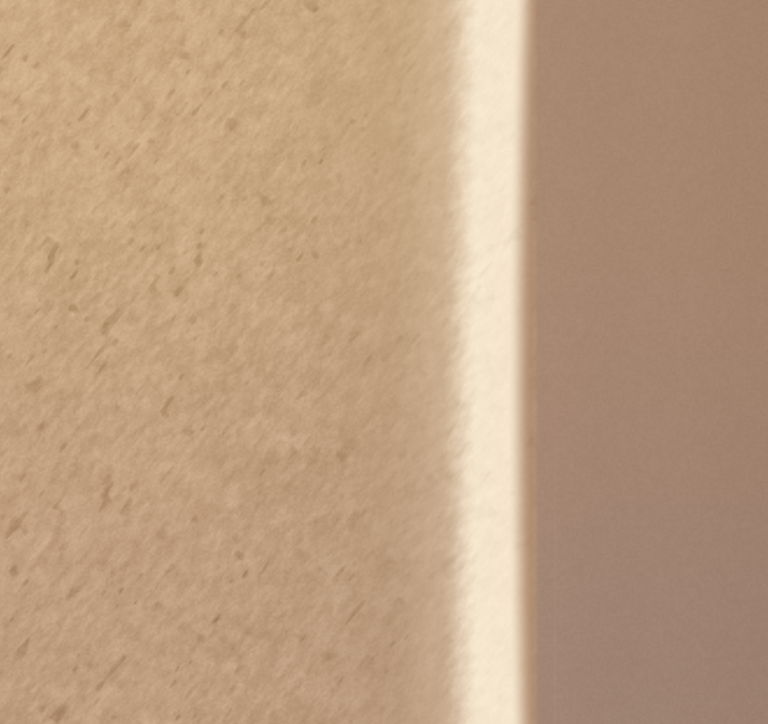
A WebGL 2 fragment shader for this texture:

```glsl
#version 300 es
precision highp float;
// A warm sheet of fibrous paper curls into a bright rolled edge beside a smooth wall.
// Stacked smoothsteps shape the light across x; rotated, stretched value noise
// makes the diagonal fibres, mottling and dark flecks.

uniform vec2 u_resolution;
out vec4 outColor;

// Layout, as fractions of the canvas width
const float HALO_START = 0.500;
const float HALO_END   = 0.610;
const float BAND_START = 0.574;
const float BAND_FULL  = 0.622;
const float FALL_START = 0.661;
const float FALL_END   = 0.692;
const float WALL_EDGE  = 0.699;
const float WALL_SOFT  = 0.0035;
const float EDGE_BOW   = 0.026;
const float SEAM_X     = 0.723;

// Colours
const vec3 PAPER_TOP    = vec3(0.785, 0.658, 0.510);
const vec3 PAPER_BOTTOM = vec3(0.738, 0.607, 0.490);
const vec3 GLOW         = vec3(0.960, 0.898, 0.800);
const vec3 ROLL_SHADE   = vec3(0.690, 0.555, 0.445);
const vec3 WALL_TOP     = vec3(0.652, 0.527, 0.438);
const vec3 WALL_BOTTOM  = vec3(0.622, 0.511, 0.447);

// Texture
const float FIBRE_ANGLE   = 0.90;
const float FIBRE_AMOUNT  = 0.110;
const float MOTTLE_AMOUNT = 0.045;
const float FLECK_AMOUNT  = 0.070;
const float GRAIN_AMOUNT  = 0.030;

float hash(vec2 cell) {
    uvec2 k = uvec2(ivec2(cell));
    uint h = k.x * 1597334677u ^ k.y * 3812015801u;
    h = (h ^ (h >> 15)) * 2246822519u;
    h ^= h >> 13;
    return float(h & 0xffffu) / 65535.0;
}

float valueNoise(vec2 p) {
    vec2 cell = floor(p);
    vec2 f = fract(p);
    f = f * f * (3.0 - 2.0 * f);
    float low  = mix(hash(cell), hash(cell + vec2(1, 0)), f.x);
    float high = mix(hash(cell + vec2(0, 1)), hash(cell + vec2(1, 1)), f.x);
    return mix(low, high, f.y);
}

// Layered noise centred on zero
float fbm(vec2 p) {
    float sum = 0.0;
    float weight = 0.5;
    for (int i = 0; i < 3; i++) {
        sum += weight * (valueNoise(p) - 0.5);
        p = p * 2.03 + 17.0;
        weight *= 0.55;
    }
    return sum;
}

void main() {
    vec2 uv = gl_FragCoord.xy / u_resolution;
    vec2 p = gl_FragCoord.xy / u_resolution.x;
    float x = uv.x;

    // Paper base, slightly duller just before the roll
    vec3 paper = mix(PAPER_BOTTOM, PAPER_TOP, smoothstep(0.05, 1.0, uv.y));
    paper *= 1.01 - 0.025 * smoothstep(0.2, 0.5, x);

    // Diagonal fibres, mottling and flecks
    float c = cos(FIBRE_ANGLE);
    float s = sin(FIBRE_ANGLE);
    vec2 along = vec2(c * p.x + s * p.y, c * p.y - s * p.x);
    float fibre = fbm(along * vec2(65.0, 140.0));
    float mottle = fbm(p * 24.0 + 5.0);
    float fleck = smoothstep(0.70, 0.95, valueNoise(along * vec2(60.0, 125.0) + 41.0));
    fleck *= smoothstep(0.35, 0.8, valueNoise(p * 30.0 + 9.0));
    float grain = valueNoise(p * 330.0) - 0.5;
    float relief = FIBRE_AMOUNT * fibre + MOTTLE_AMOUNT * mottle
                 - FLECK_AMOUNT * fleck + GRAIN_AMOUNT * grain;
    float roughness = mix(1.0, 0.35, smoothstep(0.35, 0.62, x));

    // Rolled highlight: wide halo, bright band, then shaded turn
    float bow = EDGE_BOW * (uv.y - 0.42) * (uv.y - 0.42);
    float ragged = x + 0.012 * fibre;
    float light = 0.3 * smoothstep(HALO_START, HALO_END, ragged)
                + 0.7 * smoothstep(BAND_START, BAND_FULL, ragged - 0.4 * bow);
    float turn = smoothstep(FALL_START, FALL_END, x - bow + 0.004 * fibre);
    paper = mix(paper, GLOW, light);
    paper = mix(paper, ROLL_SHADE, turn);
    paper += relief * roughness * vec3(1.0, 1.05, 1.1);

    // Smooth wall with fine grain and a faint seam near the paper
    vec3 wall = mix(WALL_BOTTOM, WALL_TOP, smoothstep(0.0, 0.75, uv.y));
    wall += 0.012 * (1.0 - smoothstep(WALL_EDGE, 0.80, x)) * vec3(1.0, 0.7, 0.7);
    wall -= 0.012 * smoothstep(0.85, 1.0, x);
    float seam = smoothstep(0.003, 0.0, abs(x - SEAM_X));
    wall += 0.010 * seam * (1.0 - smoothstep(0.1, 0.6, uv.y));
    wall += 0.6 * GRAIN_AMOUNT * grain + 0.012 * fbm(p * 90.0);

    float wallMask = smoothstep(WALL_EDGE - WALL_SOFT, WALL_EDGE + WALL_SOFT, x);
    outColor = vec4(mix(paper, wall, wallMask), 1.0);
}
```
